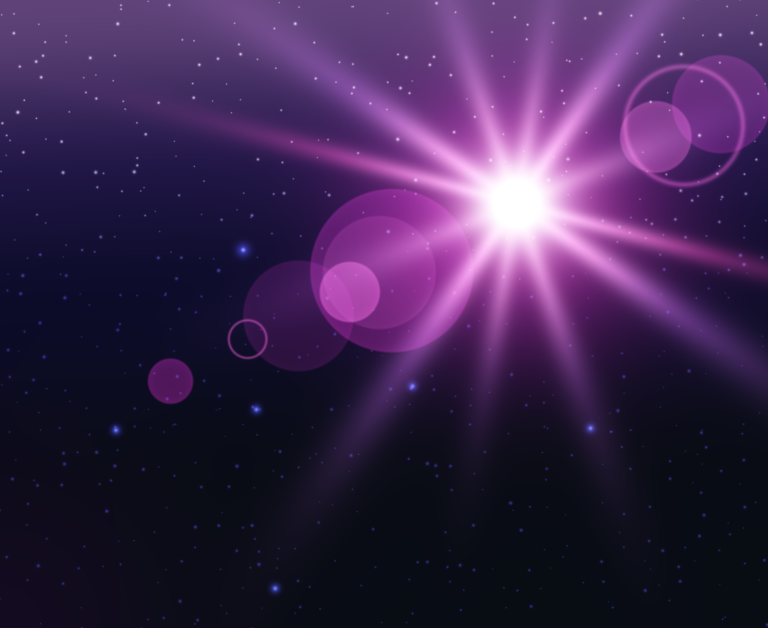
Give the GLSL for this background, as a WebGL 2 fragment shader.

```glsl
#version 300 es
precision highp float;
// Violet starburst with long rays, lens ghosts and a field of small stars on a night sky.
uniform vec2 u_resolution;
out vec4 fragColor;

vec2 hash2(vec2 cell) {
    vec3 q = fract(cell.xyx * vec3(0.1031, 0.1030, 0.0973));
    q += dot(q, q.yzx + 33.33);
    return fract((q.xx + q.yz) * q.zy);
}

vec3 screen(vec3 base, vec3 light) {
    return 1.0 - (1.0 - base) * (1.0 - clamp(light, 0.0, 1.0));
}

vec3 sky(vec2 p) {
    float h = p.y - 0.04 * p.x;
    vec3 c = mix(vec3(0.03, 0.045, 0.075), vec3(0.045, 0.045, 0.16), smoothstep(0.2, 0.55, h));
    c = mix(c, vec3(0.13, 0.09, 0.28), smoothstep(0.5, 0.78, h));
    c = mix(c, vec3(0.37, 0.26, 0.47), smoothstep(0.7, 1.0, h));
    // Faint plum glow in the lower left corner
    return c + vec3(0.045, 0.0, 0.05) * exp(-dot(p, p) * 12.0);
}

// Scattered stars: white near the top, small and blue lower down
vec3 stars(vec2 p) {
    vec3 sum = vec3(0.0);
    for (int i = 0; i < 2; i++) {
        vec2 q = p / (0.042 - 0.011 * float(i)) + 17.3 * float(i);
        vec2 cell = floor(q);
        vec2 seed = hash2(cell + 5.0);
        vec2 offset = (fract(q) - 0.2 - 0.6 * hash2(cell + 41.0)) * (0.042 - 0.011 * float(i));
        float radius = mix(0.0013, 0.0027, seed.y * seed.y);
        float spark = step(0.68, seed.x) * exp(-dot(offset, offset) / (radius * radius));
        float high = smoothstep(0.5, 0.85, p.y);
        sum += spark * mix(vec3(0.16, 0.15, 0.5), vec3(0.85, 0.75, 0.9), high) * (0.4 + 0.6 * seed.y);
    }
    return sum;
}

// Larger blue stars with a soft halo
vec3 blueStars(vec2 p) {
    vec2 spots[6] = vec2[](vec2(0.388, 0.602), vec2(0.185, 0.315), vec2(0.409, 0.348),
                           vec2(0.658, 0.385), vec2(0.942, 0.318), vec2(0.439, 0.063));
    vec3 sum = vec3(0.0);
    for (int i = 0; i < 6; i++) {
        float d = length(p - spots[i]);
        float size = i == 0 ? 1.4 : 1.0;
        sum += vec3(0.16, 0.17, 0.6) * exp(-d * d / (0.00006 * size * size));
        sum += vec3(0.25, 0.3, 0.4) * exp(-d * d / 0.00001) * size;
    }
    return sum;
}

// Each ray line crosses the core: angle in degrees, spread, reach, strength
vec3 rays(vec2 v) {
    vec4 lines[6] = vec4[](vec4(145.5, 0.065, 0.43, 0.85), vec4(165.0, 0.024, 0.39, 0.8),
                           vec4(109.0, 0.060, 0.34, 0.65), vec4(80.5, 0.050, 0.29, 0.6),
                           vec4(55.5, 0.062, 0.40, 0.85), vec4(22.5, 0.085, 0.32, 0.5));
    vec3 light = vec3(0.0);
    for (int i = 0; i < 6; i++) {
        float a = radians(lines[i].x);
        vec2 dir = vec2(cos(a), sin(a));
        float along = abs(dot(v, dir));
        float across = abs(dot(v, vec2(-dir.y, dir.x)));
        float width = 0.010 + lines[i].y * along;
        float profile = exp(-pow(across / width, 2.0)) + 0.3 * exp(-across / (width * 1.5));
        float fade = exp(-pow(along / lines[i].z, 2.0));
        vec3 far = i == 1 ? vec3(0.75, 0.2, 0.55) : vec3(0.5, 0.25, 0.62);
        vec3 tint = mix(vec3(0.9, 0.55, 0.82), far, smoothstep(0.08, 0.35, along));
        light = screen(light, tint * profile * fade * lines[i].w);
    }
    return light;
}

// Translucent disc with a slightly brighter rim
float disc(vec2 p, vec2 center, float radius) {
    float d = length(p - center) - radius;
    float soft = 1.0 / u_resolution.y + 0.0008;
    return smoothstep(soft, -soft, d) * (0.9 + 0.25 * exp(d / 0.006));
}

float ring(vec2 p, vec2 center, float radius, float thickness) {
    float d = length(p - center) - radius;
    return exp(-d * d / (thickness * thickness));
}

vec3 ghosts(vec3 c, vec2 p) {
    vec3 plum = vec3(0.5, 0.08, 0.46);
    vec3 pink = vec3(0.72, 0.25, 0.62);
    c = screen(c, plum * 0.55 * disc(p, vec2(0.625, 0.569), 0.130));
    c = screen(c, pink * 0.22 * disc(p, vec2(0.605, 0.566), 0.090));
    c = screen(c, pink * 0.62 * disc(p, vec2(0.558, 0.535), 0.048));
    c = screen(c, plum * 0.28 * disc(p, vec2(0.476, 0.497), 0.088));
    c = screen(c, plum * 0.62 * disc(p, vec2(0.272, 0.393), 0.036));
    c = screen(c, pink * 0.60 * ring(p, vec2(0.395, 0.460), 0.030, 0.0022));
    c = screen(c, pink * 0.48 * disc(p, vec2(1.046, 0.782), 0.057));
    c = screen(c, plum * 0.45 * disc(p, vec2(1.150, 0.834), 0.078));
    c = screen(c, pink * 0.55 * ring(p, vec2(1.091, 0.800), 0.094, 0.0045));
    return c;
}

void main() {
    vec2 p = gl_FragCoord.xy / u_resolution.y;
    p.x *= 1.225 * u_resolution.y / u_resolution.x;
    vec2 v = p - vec2(0.824, 0.676);
    float d = length(v);

    vec3 c = sky(p);
    // Wide magenta halo, then the lens ghosts and rays over it
    c = screen(c, vec3(0.62, 0.08, 0.52) * exp(-pow(d / 0.21, 2.0)));
    c = ghosts(c, p);
    c = screen(c, rays(v));
    c = screen(c, stars(p) + blueStars(p));
    // Pink bloom and white core
    c = screen(c, vec3(0.95, 0.6, 0.85) * exp(-pow(d / 0.095, 2.0)));
    c = screen(c, vec3(1.5) * exp(-pow(d / 0.058, 2.0)));
    fragColor = vec4(c, 1.0);
}
```
